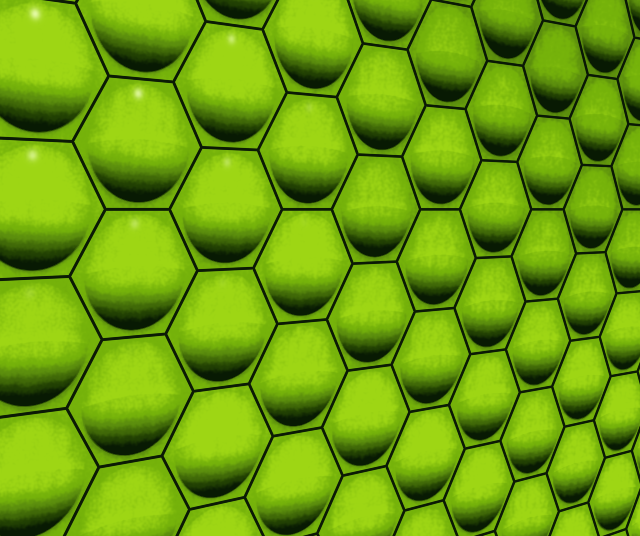
Write a Shadertoy shader that draws this pattern.

```glsl
// A wall of glossy green domes, one per hexagonal tile, receding to the right.
// An inverse projective map turns the canvas into a flat hexagon grid; each
// dome is shaded from its sphere normal, and seams keep an even screen width.

const float ROW = 1.1547;       // row spacing when columns are 1 apart
const float APOTHEM = 0.57735;  // tile centre to edge
const float DOME_RADIUS = 0.525;

float hash(vec2 p) {
    vec3 h = fract(vec3(p.xyx) * 0.1031);
    h += dot(h, h.yzx + 33.33);
    return fract((h.x + h.y) * h.z);
}

vec2 gradientAt(vec2 cell) {
    float angle = 6.2832 * hash(cell);
    return vec2(cos(angle), sin(angle));
}

float gradientNoise(vec2 p) {
    vec2 i = floor(p), f = p - i;
    vec2 k = f * f * f * (f * (f * 6.0 - 15.0) + 10.0);
    vec2 e = vec2(1.0, 0.0);
    float low = mix(dot(gradientAt(i), f), dot(gradientAt(i + e), f - e), k.x);
    float high = mix(dot(gradientAt(i + e.yx), f - e.yx),
                     dot(gradientAt(i + 1.0), f - 1.0), k.x);
    return mix(low, high, k.y);
}

// Canvas position, measured from the horizon line, to the flat wall.
vec2 canvasToWall(vec2 p) {
    mat3 wallToCanvas = mat3(0.177, 0.0, 0.0731,
                             0.003, 0.1871, -0.0104,
                             0.0547, 0.0, 1.0);
    vec3 q = inverse(wallToCanvas) * vec3(p, 1.0);
    return q.xy / q.z;
}

// Offset from the nearest tile centre.
vec2 tileOffset(vec2 q) {
    vec2 period = vec2(2.0, ROW);
    vec2 a = q - period * floor(q / period + 0.5);
    vec2 b = q - period * (floor(q / period) + 0.5);
    return dot(a, a) < dot(b, b) ? a : b;
}

// Distance to the nearest tile edge in screen pixels.
float seamDistance(vec2 offset, mat2 jacobian) {
    float nearest = 1e5;
    for (int i = 0; i < 3; i++) {
        float angle = radians(30.0 + 60.0 * float(i));
        vec2 normal = vec2(cos(angle), sin(angle));
        float gap = APOTHEM - abs(dot(offset, normal));
        nearest = min(nearest, gap / length(normal * jacobian));
    }
    return nearest;
}

// Tone 0 to 1, from deep shadow to lit lime.
vec3 greenRamp(float tone) {
    vec3 c = mix(vec3(0.03, 0.10, 0.01), vec3(0.13, 0.25, 0.01), smoothstep(0.0, 0.2, tone));
    c = mix(c, vec3(0.25, 0.41, 0.03), smoothstep(0.2, 0.4, tone));
    c = mix(c, vec3(0.36, 0.56, 0.05), smoothstep(0.4, 0.6, tone));
    c = mix(c, vec3(0.46, 0.70, 0.04), smoothstep(0.6, 0.78, tone));
    return mix(c, vec3(0.62, 0.84, 0.08), smoothstep(0.78, 0.96, tone));
}

// Light from above, a dark underside and a faint reflected band.
float domeTone(vec2 n, float variation) {
    float rim = dot(n, n);
    float tone = 0.93 + 0.08 * n.y - 0.16 * rim * rim;
    tone -= 0.82 * smoothstep(-0.08, -1.03, n.y + 0.06 * n.x);
    float band = n.y - 0.05 - 0.12 * variation + 0.12 * n.x * n.x;
    return tone + 0.05 * smoothstep(-0.03, 0.01, band) * smoothstep(0.25, 0.0, band);
}

// Flat tile around the dome, shaded below it.
float baseTone(vec2 n) {
    float gap = max(length(n) - 1.0, 0.0);
    return 0.80 - 0.22 * exp(-gap * 14.0) * smoothstep(0.1, -0.8, n.y);
}

void mainImage(out vec4 fragColor, in vec2 fragCoord) {
    vec2 canvas = fragCoord / iResolution.x;
    vec2 wall = canvasToWall(canvas - vec2(0.0, 0.5104));
    mat2 jacobian = mat2(dFdx(wall), dFdy(wall));
    vec2 offset = tileOffset(wall);
    float variation = hash(floor((wall - offset) * vec2(1.0, 2.0 / ROW) + 0.5) + 40.0);

    // Dome over flat tile
    vec2 n = (offset - vec2(0.0, 0.012)) / DOME_RADIUS;
    float pixel = max(length(jacobian[0]), length(jacobian[1])) / DOME_RADIUS;
    float soft = max(pixel, 0.025);
    float dome = 1.0 - smoothstep(1.0 - soft, 1.0 + soft, length(n));
    float tone = mix(baseTone(n), domeTone(n, variation), dome);

    // Duller far corner, uneven tiles, mottled gloss
    tone -= 0.20 * smoothstep(0.35, 1.1, canvas.x) * smoothstep(0.1, 0.8, canvas.y);
    tone += 0.05 * (variation - 0.5);
    tone += 0.05 * gradientNoise(wall * vec2(11.0, 5.0));
    tone += 0.05 * gradientNoise(canvas * 190.0);
    vec3 color = greenRamp(tone);

    // Small lamp glint, strongest near the upper left
    float glint = exp(-dot(n - vec2(-0.06, 0.83), n - vec2(-0.06, 0.83)) * 130.0);
    float lampReach = smoothstep(0.55, 0.0, length(canvas - vec2(0.12, 0.78)));
    color = mix(color, vec3(0.93, 1.0, 0.72), 0.9 * glint * lampReach);

    // Dark seams
    float halfWidth = mix(0.0024, 0.0019, canvas.x) * iResolution.x;
    float seam = 1.0 - smoothstep(halfWidth - 0.6, halfWidth + 0.6, seamDistance(offset, jacobian));
    color = mix(color, vec3(0.02, 0.07, 0.02), 0.95 * seam);

    fragColor = vec4(color, 1.0);
}
```
